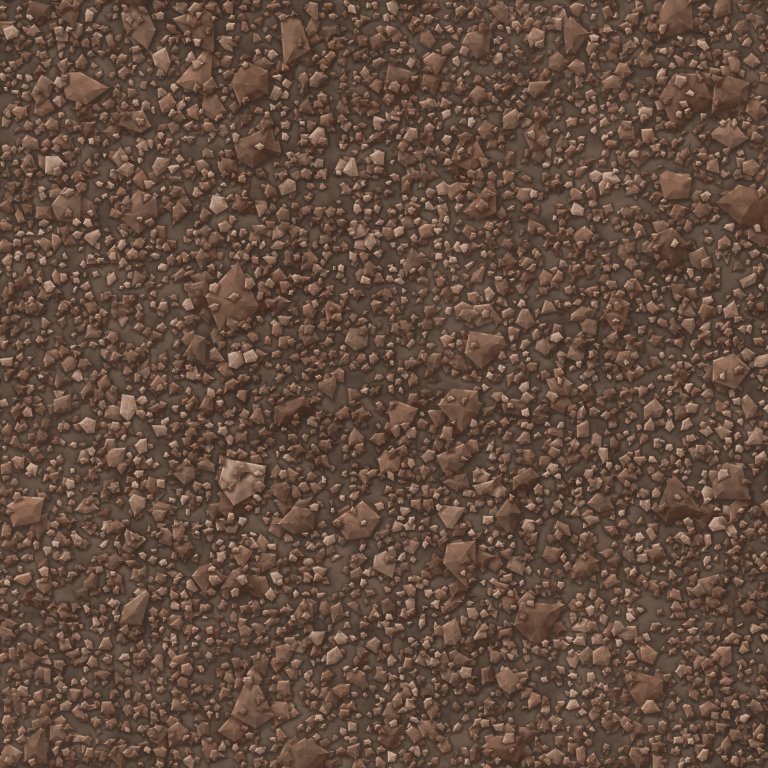
Reproduce this texture procedurally as a three.js fragment shader.

```glsl
// Brown gravel: angular, faceted stone chips of several sizes on dusty ground
varying vec2 vUv;

float hash(vec2 p) {
  return fract(sin(dot(p, vec2(127.1, 311.7))) * 43758.5453);
}

float noise(vec2 p) {
  vec2 i = floor(p), f = fract(p);
  f = f * f * (3.0 - 2.0 * f);
  return mix(mix(hash(i), hash(i + vec2(1.0, 0.0)), f.x),
             mix(hash(i + vec2(0.0, 1.0)), hash(i + 1.0), f.x), f.y);
}

float fbm(vec2 p) {
  float sum = 0.0, amp = 0.5;
  for (int i = 0; i < 4; i++) {
    sum += amp * noise(p);
    p = p * 2.07 + 13.7;
    amp *= 0.5;
  }
  return sum;
}

// Adds one layer of stones; surface.x is brightness, surface.y is warmth
void scatter(inout vec2 surface, vec2 uv, float cells, float density, float size, float paleShare, float seed) {
  vec2 light = normalize(vec2(-0.5, 0.85));
  vec2 home = floor(uv * cells);
  float grit = fbm(uv * 95.0 + seed) - 0.47;

  for (int y = -1; y <= 1; y++)
  for (int x = -1; x <= 1; x++) {
    vec2 cell = home + vec2(float(x), float(y));
    vec2 id = cell + seed * 17.0;
    if (hash(id + 0.37) > density) continue;

    vec2 centre = cell + 0.18 + 0.64 * vec2(hash(id + 1.13), hash(id + 2.71));
    vec2 p = uv * cells - centre;
    float axis = hash(id + 3.19) * 6.2832;
    float radius = size * mix(0.65, 1.15, hash(id + 4.57));
    float stretch = 0.5 * hash(id + 5.83);

    // Convex outline from five random half-planes; the nearest one is the facet
    float edge = -9.0, nextEdge = -9.0;
    vec2 facing = light;
    for (int k = 0; k < 5; k++) {
      float side = float(k);
      float angle = axis + (side + 0.7 * hash(id + side * 7.31 + 6.1)) * 1.2566;
      vec2 normal = vec2(cos(angle), sin(angle));
      float reach = radius * mix(0.65, 1.1, hash(id + side * 5.17 + 8.9));
      reach *= 1.0 - stretch * abs(sin(angle - axis));
      float e = dot(p, normal) - reach;
      if (e > edge) {
        nextEdge = edge;
        edge = e;
        facing = normal;
      } else {
        nextEdge = max(nextEdge, e);
      }
    }
    float dist = edge / cells;
    float lit = dot(facing, light);

    // Contact shadow, deeper away from the light
    float shadow = 1.0 - smoothstep(0.0, 0.0035 + 0.12 / cells, dist);
    surface.x = mix(surface.x, 0.23, shadow * (0.5 - 0.3 * lit));

    // Bevelled sides and a top split by a crease
    float bevel = smoothstep(-0.5, -0.3, edge / radius);
    float creaseAngle = hash(id + 9.43) * 6.2832;
    vec2 creaseDir = vec2(cos(creaseAngle), sin(creaseAngle));
    float crease = dot(p, creaseDir) / cells;
    float top = dot(creaseDir, light) * (2.0 * smoothstep(-0.001, 0.001, crease) - 1.0);

    float cluster = smoothstep(0.4, 0.7, noise(uv * 9.0 + 4.0));
    float pale = step(1.0 - paleShare * (0.4 + 1.2 * cluster), hash(id + 10.7));
    float tone = mix(0.37, 0.51, hash(id + 11.9)) + 0.13 * pale;
    tone += mix(0.035 * top, 0.095 * lit, bevel) + 0.16 * grit;

    // Worn ridges and chipped rims catch the light
    float ridge = 1.0 - smoothstep(0.0, 0.0022, (edge - nextEdge) / cells);
    float rim = smoothstep(-0.0034, -0.0008, dist);
    float wear = smoothstep(0.3, 0.65, noise(uv * 130.0 + seed));
    tone += 0.05 * ridge * wear + rim * wear * (0.07 + 0.1 * lit);

    float warmth = mix(0.2, 1.1, hash(id + 12.3)) * (1.0 - 0.8 * pale);
    float cover = 1.0 - smoothstep(-0.001, 0.001, dist);
    surface = mix(surface, vec2(tone, warmth), cover);
  }
}

void main() {
  // Dusty ground between the stones
  float dust = fbm(vUv * 45.0) - 0.47;
  vec2 surface = vec2(0.385 + 0.22 * dust, -0.5);

  // Fine chips below, larger stones above, a few loose chips on top
  scatter(surface, vUv, 68.0, 0.65, 0.40, 0.30, 1.0);
  scatter(surface, vUv, 46.0, 0.65, 0.41, 0.22, 2.0);
  scatter(surface, vUv, 31.0, 0.48, 0.42, 0.12, 3.0);
  scatter(surface, vUv, 14.0, 0.30, 0.40, 0.04, 4.0);
  scatter(surface, vUv, 42.0, 0.24, 0.37, 0.20, 5.0);
  scatter(surface, vUv, 64.0, 0.26, 0.39, 0.35, 6.0);

  // Broad unevenness, then brightness to brown
  float tone = surface.x + 0.07 * (fbm(vUv * 5.0 + 2.0) - 0.47);
  tone = clamp(tone, 0.2, 0.78);
  vec3 color = tone * mix(vec3(1.0, 0.71, 0.56), vec3(1.0, 0.77, 0.635), smoothstep(0.25, 0.42, tone));
  color += vec3(0.0, 0.055, 0.08) * smoothstep(0.57, 0.74, tone);
  color += (surface.y - 0.3) * vec3(0.012, -0.014, -0.022);
  gl_FragColor = vec4(color, 1.0);
}
```
